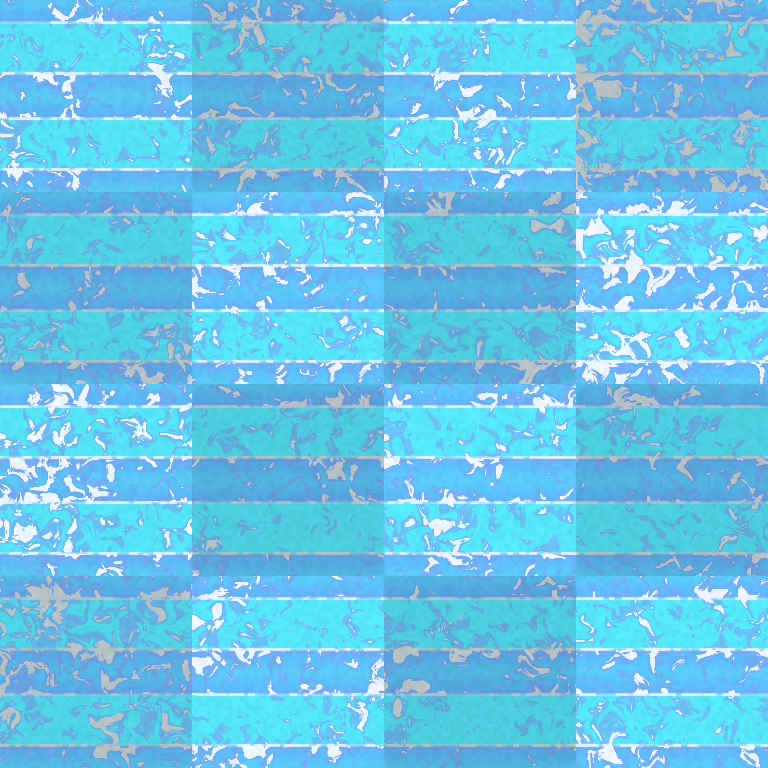
Reproduce this pattern procedurally as a Shadertoy shader.

```glsl
float hash(vec2 p) {
    vec3 q = fract(p.xyx * vec3(0.1031, 0.1030, 0.0973));
    q += dot(q, q.yzx + 33.33);
    return fract((q.x + q.y) * q.z);
}

float noise(vec2 p) {
    vec2 i = floor(p), f = fract(p);
    f = f * f * (3.0 - 2.0 * f);
    return mix(mix(hash(i), hash(i + vec2(1, 0)), f.x),
               mix(hash(i + vec2(0, 1)), hash(i + vec2(1, 1)), f.x), f.y);
}

float fbm(vec2 p) {
    float sum = 0.0, amp = 0.53;
    for (int i = 0; i < 4; i++) {
        sum += amp * noise(p);
        p = mat2(1.6, 1.2, -1.2, 1.6) * p + 7.3;
        amp *= 0.5;
    }
    return sum;
}

void mainImage(out vec4 fragColor, in vec2 fragCoord) {
    vec2 uv = fragCoord / iResolution.xy;
    float px = 1.0 / iResolution.y;

    // Four by four tiles, alternating light and dark
    vec2 grid = uv * 4.0;
    vec2 tile = floor(grid);
    vec2 wave = sin(3.14159 * grid);
    float light = smoothstep(-6.0 * px, 6.0 * px, -wave.x * wave.y);
    float variation = hash(tile + 4.7);

    // Two cyan bands per tile; edge is negative inside cyan
    float edge = abs(fract(uv.y * 8.0) - 0.5) - 0.265;
    float blueBand = smoothstep(-4.0 * px, 4.0 * px, edge);
    float rim = abs(edge);

    // Clustered wear, offset in every tile
    vec2 p = grid + tile * 17.0;
    vec2 warp = vec2(noise(p * 14.0), noise(p * 14.0 + 31.0)) - 0.5;
    float patches = fbm(p * 3.5 + 11.0);
    float grain = fbm(p * 21.0 + warp * 2.2);
    float wear = grain + 0.55 * (patches - 0.5) + 0.09 * (variation - 0.5);
    float blueWear = wear + 0.15 * exp(-rim * 15.0) - 0.025;
    float cyanWear = wear + 0.25 * min(rim, 0.2) - 0.055;

    // Paint layers: bands, violet abrasion and bare chips
    vec3 cyan = vec3(0.33, 0.90, 0.97);
    vec3 blue = mix(vec3(0.36, 0.73, 0.97), vec3(0.35, 0.79, 0.97),
                    smoothstep(0.07, 0.22, edge));
    vec3 violet = vec3(0.47, 0.65, 0.94);
    vec3 paint = mix(cyan, blue, blueBand);
    float cyanScuff = 0.65 * smoothstep(0.51, 0.58, cyanWear);
    float blueScuff = 0.75 * smoothstep(0.51, 0.58, blueWear);
    paint = mix(paint, violet, mix(cyanScuff, blueScuff, blueBand));

    // Violet seam beside a thin, broken white line
    float seam = (1.0 - smoothstep(0.0, 0.024, abs(edge - 0.025))) * blueBand;
    paint = mix(paint, violet, 0.7 * seam);
    float line = 1.0 - smoothstep(0.008, 0.008 + 12.0 * px, rim);
    line *= 0.3 + 0.6 * smoothstep(0.38, 0.58, noise(p * vec2(32.0, 8.0)));

    float chip = mix(smoothstep(0.70, 0.74, cyanWear),
                     smoothstep(0.665, 0.71, blueWear), blueBand);
    vec3 bare = mix(vec3(0.72, 0.76, 0.77), vec3(0.93, 0.96, 1.0), light);
    float tone = mix(0.89 + 0.05 * variation, 0.98 + 0.04 * variation, light);
    vec3 color = mix(paint * tone, bare, max(chip, line));

    // Fine brightness mottling
    color *= 0.97 + 0.06 * noise(p * 45.0);
    fragColor = vec4(clamp(color, 0.0, 1.0), 1.0);
}
```
